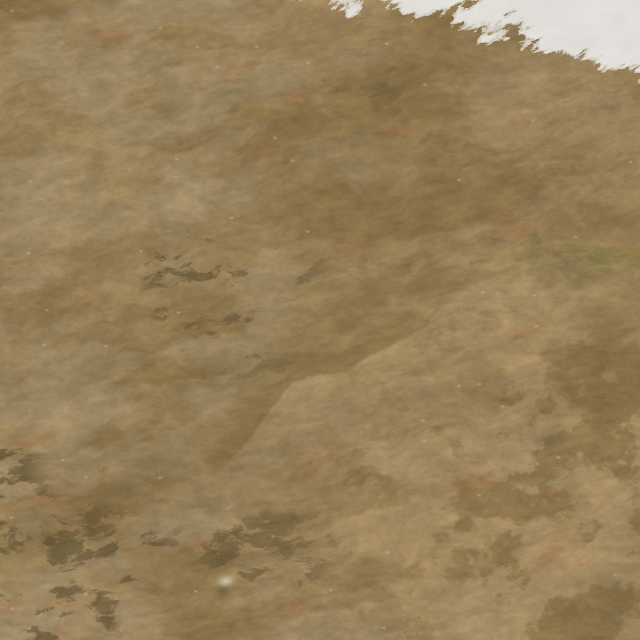
This texture is drawn by a three.js fragment shader. Its source:

```glsl
// Weathered tan hillside with a shaded fold, dark flecks and a ragged snow corner.
varying vec2 vUv;

const vec3 EARTH      = vec3(0.585, 0.492, 0.338);
const vec3 EARTH_DARK = vec3(0.510, 0.420, 0.260);
const vec3 EARTH_PALE = vec3(0.660, 0.560, 0.395);
const vec3 DUST_GREY  = vec3(0.620, 0.545, 0.420);
const vec3 SHADOW     = vec3(0.460, 0.375, 0.220);
const vec3 FLECK      = vec3(0.375, 0.320, 0.205);
const vec3 RUST       = vec3(0.610, 0.420, 0.270);
const vec3 MOSS       = vec3(0.470, 0.450, 0.225);
const vec3 SNOW       = vec3(0.890, 0.880, 0.860);
const vec3 SNOW_DIM   = vec3(0.770, 0.735, 0.670);
const vec3 STONE      = vec3(0.780, 0.740, 0.630);

const float GRAIN_TILT  = 0.20;   // direction of the streaks, radians
const float WARP        = 0.06;   // bending of the broad patches
const float MOTTLE_GAIN = 0.19;
const float STREAK_GAIN = 0.17;
const float GRAIN_GAIN  = 0.14;
const float SNOW_START  = 0.44;   // where snow meets the top edge
const float SNOW_RAGGED = 0.15;
const float PEBBLE_GRID = 34.0;

float hash(vec2 p) {
  vec3 q = fract(p.xyx * 0.1031);
  q += dot(q, q.yzx + 33.33);
  return fract((q.x + q.y) * q.z);
}

float noise(vec2 p) {
  vec2 i = floor(p), f = fract(p);
  f = f * f * (3.0 - 2.0 * f);
  return mix(mix(hash(i), hash(i + vec2(1.0, 0.0)), f.x),
             mix(hash(i + vec2(0.0, 1.0)), hash(i + 1.0), f.x), f.y);
}

// Rough noise around 0.5; small turns keep the stretch of its input
float fbm(vec2 p) {
  float sum = 0.0, gain = 0.42, total = 0.0;
  for (int i = 0; i < 6; i++) {
    sum += gain * noise(p);
    total += gain;
    p = mat2(1.98, 0.25, -0.25, 1.98) * p + 19.7;
    gain *= 0.62;
  }
  return sum / total;
}

vec2 turn(vec2 p, float angle) {
  float c = cos(angle), s = sin(angle);
  return vec2(c * p.x + s * p.y, c * p.y - s * p.x);
}

// Soft tilted ellipse, 1 at its centre
float blob(vec2 p, vec2 centre, vec2 radius, float angle) {
  vec2 q = turn(p - centre, angle) / radius;
  return exp(-dot(q, q));
}

float foldLine(float x) {
  float bump = (x - 0.47) / 0.08;
  return 0.26 + 0.68 * (x - 0.33) + 0.045 * exp(-bump * bump);
}

float pebbles(vec2 p) {
  vec2 cell = floor(p * PEBBLE_GRID);
  vec2 offset = 0.3 + 0.4 * vec2(hash(cell + 3.7), hash(cell + 9.1));
  float d = length((fract(p * PEBBLE_GRID) - offset) * vec2(0.8, 1.2));
  return step(0.95, hash(cell)) * (1.0 - smoothstep(0.03, 0.13, d));
}

void main() {
  vec2 uv = vUv;
  vec2 bend = vec2(fbm(uv * 5.0), fbm(uv * 5.0 + 31.0)) - 0.5;
  vec2 p = uv + WARP * bend;
  vec2 s = turn(p, GRAIN_TILT);
  float leftSide = 1.0 - smoothstep(0.25, 0.75, uv.x);
  float lowerRight = smoothstep(0.45, 0.85, uv.x) * (1.0 - smoothstep(0.35, 0.6, uv.y));

  // Broad patches of soil and dust
  float broad = fbm(s * vec2(4.0, 8.0) + 5.0);
  vec3 color = mix(EARTH, EARTH_PALE, 0.75 * smoothstep(0.47, 0.66, broad));
  color = mix(color, EARTH_DARK, 0.6 * (1.0 - smoothstep(0.32, 0.49, broad)));
  float dust = smoothstep(0.44, 0.6, fbm(s * vec2(6.0, 13.0) + 43.0));
  color = mix(color, DUST_GREY, dust * (0.25 + 0.35 * leftSide));

  // Shaded fold and the band trailing to the lower left
  float above = p.y - foldLine(p.x) + 0.03 * bend.y;
  float fold = smoothstep(-0.003, 0.007, above) * exp(-above * above / 0.009);
  fold *= smoothstep(0.28, 0.42, uv.x) * (1.0 - smoothstep(0.55, 0.82, uv.x));
  float band = blob(p, vec2(0.17, 0.21), vec2(0.22, 0.045), 0.4);
  color = mix(color, SHADOW, clamp(0.52 * fold + 0.42 * band, 0.0, 0.65));

  // Blotches, rust stains and moss
  float blotch = smoothstep(0.5, 0.62, fbm(uv * vec2(15.0, 18.0) + 61.0));
  color = mix(color, SHADOW, blotch * (0.12 + 0.38 * lowerRight));
  float rust = smoothstep(0.64, 0.74, fbm(s * vec2(9.0, 20.0) + 83.0));
  color = mix(color, RUST, 0.3 * rust);
  float moss = blob(p, vec2(0.91, 0.60), vec2(0.11, 0.025), 0.1);
  color = mix(color, MOSS, 0.7 * moss * smoothstep(0.4, 0.6, fbm(s * vec2(18.0, 50.0))));

  // Dark flecks, gathered in groups
  float group = smoothstep(0.52, 0.72, noise(uv * 7.0 + 11.0));
  float fleck = smoothstep(0.54, 0.65, fbm(s * vec2(17.0, 38.0) + 27.0));
  color = mix(color, FLECK, fleck * group * (0.15 + 0.5 * leftSide));

  // Mottling, fine streaks and grain
  color *= 1.0 + MOTTLE_GAIN * (fbm(s * vec2(22.0, 42.0) + 71.0) - 0.5);
  color *= 1.0 + STREAK_GAIN * (fbm(s * vec2(25.0, 110.0) + 7.0) - 0.5);
  color *= 1.0 + GRAIN_GAIN * (fbm(uv * vec2(85.0, 120.0)) - 0.5);

  // Pebbles and one larger stone with its shade
  color = mix(color, STONE, 0.4 * pebbles(uv));
  color = mix(color, FLECK, 0.6 * blob(uv, vec2(0.348, 0.079), vec2(0.010, 0.013), 0.0));
  color = mix(color, STONE, blob(uv, vec2(0.353, 0.092), vec2(0.012, 0.008), 0.2));

  // Snow with a torn lower edge
  float along = (uv.x - SNOW_START) / (1.0 - SNOW_START);
  float depth = 0.06 * along + 0.065 * pow(max(along, 0.0), 4.0) + 0.4 * min(along, 0.0);
  float torn = fbm(turn(uv, 0.5) * vec2(18.0, 42.0) + 13.0) - 0.5;
  float cover = uv.y - 1.0 + depth + SNOW_RAGGED * torn;
  vec3 snow = mix(SNOW_DIM, SNOW, smoothstep(0.0, 0.018, cover));
  snow *= 0.96 + 0.07 * fbm(uv * vec2(25.0, 35.0));
  color = mix(color, snow, smoothstep(-0.002, 0.005, cover));

  gl_FragColor = vec4(color, 1.0);
}
```
